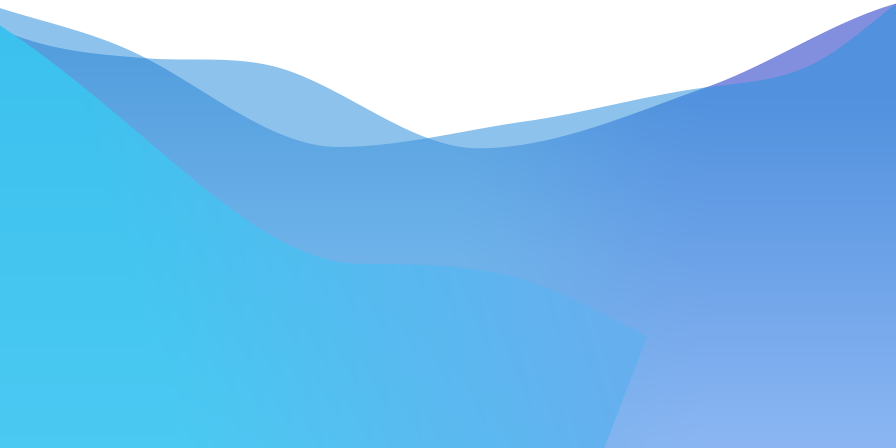
Give the GLSL for this background, as a WebGL 1 fragment shader.

```glsl
precision highp float;
// Overlapping translucent blue waves on white, with a cyan swell at the lower left.
uniform vec2 u_resolution;

// Cubic Hermite segment between knots holding (x, depth, slope).
float segment(float x, vec3 a, vec3 b) {
  float width = b.x - a.x;
  float t = clamp((x - a.x) / width, 0.0, 1.0);
  float s = 1.0 - t;
  return s * s * (1.0 + 2.0 * t) * a.y + t * t * (3.0 - 2.0 * t) * b.y
       + width * t * s * (s * a.z - t * b.z);
}

float backWave(float x) {
  vec3 a = vec3(0.326, 0.130, 0.52), b = vec3(0.755, 0.328, 0.0);
  vec3 c = vec3(1.172, 0.271, -0.14), d = vec3(1.576, 0.195, -0.13);
  vec3 e = vec3(1.797, 0.151, -0.42);
  if (x < a.x) return segment(x, vec3(0.0, 0.018, 0.32), a);
  if (x < b.x) return segment(x, a, b);
  if (x < c.x) return segment(x, b, c);
  if (x < d.x) return segment(x, c, d);
  if (x < e.x) return segment(x, d, e);
  return segment(x, e, vec3(2.0, 0.008, -0.78));
}

float middleWave(float x) {
  vec3 a = vec3(0.326, 0.130, 0.08), b = vec3(0.638, 0.156, 0.33);
  vec3 c = vec3(1.068, 0.331, 0.0), d = vec3(1.576, 0.195, -0.35);
  if (x < a.x) return segment(x, vec3(0.0, 0.065, 0.45), a);
  if (x < b.x) return segment(x, a, b);
  if (x < c.x) return segment(x, b, c);
  if (x < d.x) return segment(x, c, d);
  return segment(x, d, vec3(2.0, 0.008, -0.28));
}

float frontSwell(float x) {
  vec3 a = vec3(0.313, 0.300, 0.85), b = vec3(0.807, 0.589, 0.0);
  vec3 c = vec3(1.120, 0.612, 0.2);
  if (x < a.x) return segment(x, vec3(0.0, 0.057, 0.65), a);
  if (x < b.x) return segment(x, a, b);
  if (x < c.x) return segment(x, b, c);
  return segment(x, c, vec3(1.445, 0.750, 0.5));
}

// Antialiased coverage of a signed distance, positive inside.
float cover(float dist) {
  return clamp(dist * u_resolution.y + 0.5, 0.0, 1.0);
}

void main() {
  // x runs from 0 to 2, depth from 0 at the top to 1 at the bottom.
  vec2 uv = gl_FragCoord.xy / u_resolution;
  float x = 2.0 * uv.x;
  float depth = 1.0 - uv.y;
  float inBack = cover(depth - backWave(x));
  float inMiddle = cover(depth - middleWave(x));

  // Single layer: pale blue, turning violet past the right crossing.
  vec3 pale = mix(vec3(0.55, 0.76, 0.925), vec3(0.51, 0.56, 0.87), step(1.576, x));
  vec3 color = mix(vec3(1.0), pale, max(inBack, inMiddle));

  // Both layers: deep blue that lightens with depth.
  vec3 leftBlue = mix(vec3(0.33, 0.62, 0.87), vec3(0.43, 0.70, 0.915),
                      clamp((depth - 0.12) / 0.45, 0.0, 1.0));
  vec3 rightBlue = mix(vec3(0.32, 0.57, 0.87), vec3(0.54, 0.71, 0.95),
                       clamp((depth - 0.22) / 0.76, 0.0, 1.0));
  vec3 blue = mix(leftBlue, rightBlue, smoothstep(0.95, 1.6, x));
  color = mix(color, blue, min(inBack, inMiddle));

  // Front swell: cyan fading to blue, cut by a slanted right edge.
  vec3 cyan = mix(vec3(0.23, 0.75, 0.93), vec3(0.29, 0.79, 0.95), depth);
  float fade = clamp((x - 0.3 * (depth - 0.52) - 0.26) / 1.04, 0.0, 1.0);
  vec3 swell = mix(cyan, vec3(0.40, 0.685, 0.935), fade);
  float rightEdge = 1.445 - 0.385 * (depth - 0.75);
  float inSwell = cover(depth - frontSwell(x)) * cover(rightEdge - x);
  color = mix(color, swell, inSwell);

  gl_FragColor = vec4(color, 1.0);
}
```
